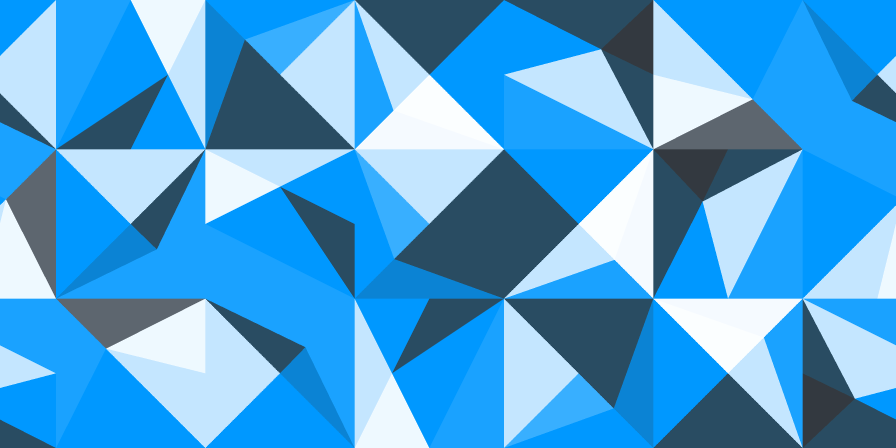
Give the GLSL for this background, as a WebGL 1 fragment shader.

```glsl
precision highp float;
// Square tiles cut into flat triangles of blue, slate, grey and white.
uniform vec2 u_resolution;

const vec3 BLUE = vec3(0.0, 0.597, 1.0);
const vec3 BRIGHT_BLUE = vec3(0.10, 0.635, 1.0);
const vec3 SKY = vec3(0.22, 0.685, 1.0);
const vec3 DEEP_BLUE = vec3(0.045, 0.515, 0.83);
const vec3 SLATE = vec3(0.16, 0.30, 0.385);
const vec3 CHARCOAL = vec3(0.20, 0.225, 0.25);
const vec3 GREY = vec3(0.365, 0.40, 0.435);
const vec3 ICE = vec3(0.77, 0.903, 1.0);
const vec3 FROST = vec3(0.935, 0.975, 1.0);
const vec3 WHITE = vec3(0.985, 0.995, 1.0);

// Corners of the unit tile
const vec2 BL = vec2(0.0, 0.0);
const vec2 BR = vec2(1.0, 0.0);
const vec2 TL = vec2(0.0, 1.0);
const vec2 TR = vec2(1.0, 1.0);

float side(vec2 p, vec2 a, vec2 b) {
  vec2 edge = b - a, offset = p - a;
  return edge.x * offset.y - edge.y * offset.x;
}

// Fills triangle abc, whatever its winding
void fill(inout vec3 color, vec2 p, vec2 a, vec2 b, vec2 c, vec3 paint) {
  float winding = sign(side(c, a, b));
  float inside = min(min(side(p, a, b) * winding, side(p, b, c) * winding),
                     side(p, c, a) * winding);
  if (inside >= 0.0) color = paint;
}

// One of six ways to cut a tile
vec3 tileColor(vec2 p, float kind) {
  vec3 color = BLUE;
  vec2 center = vec2(0.5);
  if (kind < 1.0) {
    vec2 knee = vec2(0.675, 0.33);
    fill(color, p, BL, TR, BR, BRIGHT_BLUE);
    fill(color, p, TL, TR, center, ICE);
    fill(color, p, TR, center, knee, SLATE);
    fill(color, p, BL, center, knee, DEEP_BLUE);
  } else if (kind < 2.0) {
    vec2 leftMid = vec2(0.0, 0.5), fold = vec2(0.5, 0.75);
    fill(color, p, TL, TR, fold, ICE);
    fill(color, p, TL, fold, leftMid, FROST);
    fill(color, p, fold, vec2(1.0, 0.5), BR, SLATE);
    fill(color, p, leftMid, BR, BL, BRIGHT_BLUE);
  } else if (kind < 3.0) {
    vec2 knee = vec2(0.265);
    fill(color, p, TL, TR, center, ICE);
    fill(color, p, TL, center, knee, SKY);
    fill(color, p, TR, knee, BR, SLATE);
    fill(color, p, BL, knee, BR, DEEP_BLUE);
  } else if (kind < 4.0) {
    vec2 knee = vec2(0.74, 0.26);
    fill(color, p, TL, center, BL, SLATE);
    fill(color, p, TR, center, knee, WHITE);
    fill(color, p, TR, knee, BR, vec3(0.96, 0.98, 1.0));
    fill(color, p, BL, center, knee, ICE);
    fill(color, p, BL, knee, BR, BRIGHT_BLUE);
  } else if (kind < 5.0) {
    vec2 knee = vec2(0.33, 0.65), bottomMid = vec2(0.5, 0.0);
    fill(color, p, TL, TR, knee, SLATE);
    fill(color, p, TL, knee, BL, SLATE);
    fill(color, p, TL, vec2(0.5, 1.0), knee, CHARCOAL);
    fill(color, p, TR, knee, bottomMid, ICE);
    fill(color, p, TR, bottomMid, BR, BRIGHT_BLUE);
  } else {
    vec2 knee = vec2(0.665), bottomMid = vec2(0.5, 0.0);
    fill(color, p, TR, BR, knee, GREY);
    fill(color, p, BR, knee, bottomMid, FROST);
    fill(color, p, knee, bottomMid, BL, ICE);
    fill(color, p, TR, knee, TL, BRIGHT_BLUE);
  }
  return color;
}

// The kinds shift by one column per row; each row adds a quarter turn
vec3 mosaic(vec2 p) {
  vec2 cell = floor(p);
  float kind = mod(cell.x + cell.y - 0.5, 6.0);
  float angle = radians(90.0) * (cell.y - 1.0);
  float c = cos(angle), s = sin(angle);
  vec2 q = fract(p) - 0.5;
  return tileColor(vec2(c * q.x - s * q.y, s * q.x + c * q.y) + 0.5, kind);
}

void main() {
  // Average a 3 by 3 grid of samples for smooth edges
  vec3 sum = vec3(0.0);
  for (int i = 0; i < 3; i++) {
    for (int j = 0; j < 3; j++) {
      vec2 jitter = (vec2(float(i), float(j)) - 1.0) / 3.0;
      vec2 p = (gl_FragCoord.xy + jitter) / u_resolution.y;
      sum += mosaic(p * 3.0 - vec2(0.375, 0.0));
    }
  }
  gl_FragColor = vec4(sum / 9.0, 1.0);
}
```
